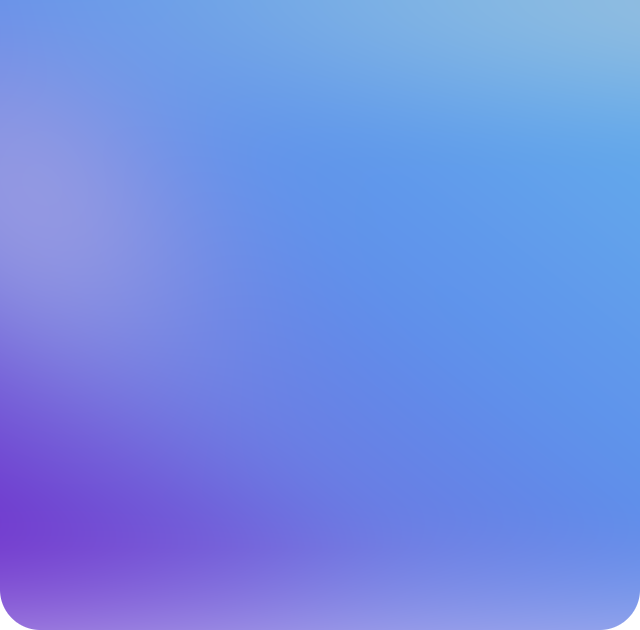
This background is drawn by a Shadertoy shader. Its source:

```glsl
#define VIOLET   vec3(0.44, 0.20, 0.80)
#define INDIGO   vec3(0.43, 0.46, 0.88)
#define BLUE     vec3(0.37, 0.56, 0.92)
#define SKY      vec3(0.39, 0.67, 0.92)
#define LAVENDER vec3(0.66, 0.64, 0.88)
#define TOP_HAZE vec3(0.72, 0.80, 0.84)
#define LOW_HAZE vec3(0.80, 0.76, 0.94)
#define PAGE     vec3(1.0)
#define CORNER_RADIUS 0.064

// Diagonal ramp from the violet lower left to the sky blue upper right
vec3 diagonalRamp(vec2 uv) {
    float t = 0.43 * uv.x + 0.55 * (max(uv.y, 0.13) - 0.2);
    vec3 color = mix(VIOLET, INDIGO, smoothstep(-0.10, 0.28, t));
    color = mix(color, BLUE, smoothstep(0.10, 0.50, t));
    return mix(color, SKY, smoothstep(0.35, 0.85, t));
}

// Soft elliptical glow at the left, sloping down to the right
float leftGlow(vec2 uv) {
    vec2 offset = uv - vec2(0.05, 0.68);
    offset.y += 0.3 * offset.x;
    offset /= vec2(0.27, 0.26);
    return 0.66 * exp(-dot(offset, offset));
}

// Signed distance to a panel whose two bottom corners are rounded
float panelDistance(vec2 p, float width) {
    float halfWidth = 0.5 * width;
    vec2 q = vec2(abs(p.x - halfWidth) - halfWidth, -p.y) + CORNER_RADIUS;
    return length(max(q, 0.0)) - CORNER_RADIUS;
}

void mainImage(out vec4 fragColor, in vec2 fragCoord) {
    vec2 uv = fragCoord / iResolution.xy;
    vec2 p = fragCoord / iResolution.y;

    // Gradient and glow
    vec3 color = diagonalRamp(uv);
    color = mix(color, LAVENDER, leftGlow(uv));

    // Pale haze along the top right and the bottom
    float topHaze = 0.5 * uv.x * smoothstep(0.72, 1.0, uv.y);
    float lowFade = clamp(1.0 - uv.y / 0.22, 0.0, 1.0);
    color = mix(color, TOP_HAZE, topHaze);
    color = mix(color, LOW_HAZE, 0.43 * lowFade * lowFade);

    // Rounded panel on the page
    float d = panelDistance(p, iResolution.x / iResolution.y);
    float coverage = clamp(0.5 - d * iResolution.y, 0.0, 1.0);
    fragColor = vec4(mix(PAGE, color, coverage), 1.0);
}
```
